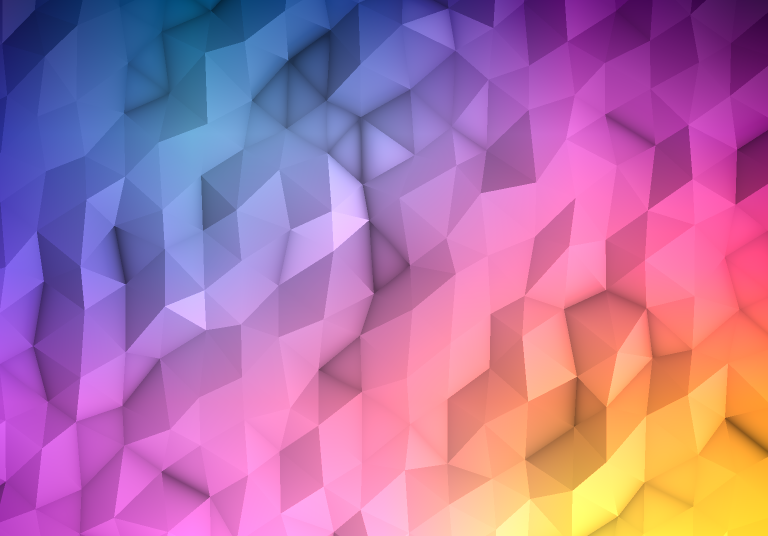
Write a Shadertoy shader that draws this background.

```glsl
// Faceted low-poly relief lit from one side, over a rainbow colour field.
#define CELL vec2(0.076, 0.104)      // column width, vertical edge length
#define JITTER 0.21                  // vertex displacement, in cells
#define RELIEF 0.054                 // height of the peaks
#define RING_CENTER vec2(0.89, 0.50)
#define RING_FREQ 42.0
#define LIGHT vec3(0.42, -0.28, 0.86)
#define CREASE 0.46                  // darkness of the valleys
#define SATURATION 1.14
#define SAMPLES 2                    // antialiasing grid per pixel

float hash(vec2 p) {
    vec3 q = fract(vec3(p.xyx) * 0.1031);
    q += dot(q, q.yzx + 33.33);
    return fract((q.x + q.y) * q.z);
}

// Blend of five colours spread evenly along t in 0..1.
vec3 ramp(vec3 a, vec3 b, vec3 c, vec3 d, vec3 e, float t) {
    t = clamp(t, 0.0, 1.0) * 4.0;
    vec3 col = mix(a, b, clamp(t, 0.0, 1.0));
    col = mix(col, c, clamp(t - 1.0, 0.0, 1.0));
    col = mix(col, d, clamp(t - 2.0, 0.0, 1.0));
    return mix(col, e, clamp(t - 3.0, 0.0, 1.0));
}

// Colour field: five horizontal ramps, blended from bottom to top.
vec3 colourField(vec2 uv) {
    vec3 bottom = ramp(vec3(0.56, 0.19, 0.60), vec3(0.90, 0.47, 0.83),
        vec3(0.99, 0.62, 0.77), vec3(1.00, 0.87, 0.38), vec3(0.98, 0.80, 0.24), uv.x);
    vec3 low = ramp(vec3(0.65, 0.29, 0.74), vec3(0.73, 0.44, 0.69),
        vec3(0.89, 0.50, 0.61), vec3(1.00, 0.61, 0.40), vec3(1.00, 0.60, 0.24), uv.x);
    vec3 middle = ramp(vec3(0.34, 0.25, 0.68), vec3(0.46, 0.48, 0.72),
        vec3(0.66, 0.43, 0.65), vec3(0.91, 0.47, 0.61), vec3(0.95, 0.32, 0.48), uv.x);
    vec3 high = ramp(vec3(0.17, 0.19, 0.54), vec3(0.36, 0.56, 0.70),
        vec3(0.55, 0.55, 0.79), vec3(0.75, 0.37, 0.71), vec3(0.56, 0.14, 0.52), uv.x);
    vec3 top = ramp(vec3(0.07, 0.06, 0.27), vec3(0.04, 0.31, 0.46),
        vec3(0.15, 0.21, 0.49), vec3(0.36, 0.07, 0.43), vec3(0.13, 0.01, 0.18), uv.x);
    return ramp(bottom, low, middle, high, top, uv.y);
}

// Mesh vertex: jittered triangular lattice; z is height in 0..1.
vec3 vertex(vec2 id) {
    vec2 jitter = vec2(hash(id + 17.0), hash(id + 71.0)) - 0.5;
    vec2 pos = (vec2(id.x, id.y + 0.5 * id.x) + 2.0 * JITTER * jitter) * CELL;
    float ring = 0.5 + 0.5 * cos(RING_FREQ * length(pos - RING_CENTER));
    return vec3(pos, mix(hash(id + 131.0), ring, 0.35));
}

float cross2(vec2 a, vec2 b) { return a.x * b.y - a.y * b.x; }

// Barycentric weights of p in triangle abc.
vec3 weights(vec2 p, vec2 a, vec2 b, vec2 c) {
    vec3 w = vec3(cross2(b - p, c - p), cross2(c - p, a - p), cross2(a - p, b - p));
    return w / cross2(b - a, c - a);
}

// Soft spot stretched along the segment ab.
float streak(vec2 p, vec2 a, vec2 b, float radius) {
    vec2 d = b - a;
    float t = clamp(dot(p - a, d) / dot(d, d), 0.0, 1.0);
    return 1.0 - smoothstep(0.5 * radius, radius, length(p - a - t * d));
}

vec3 relief(vec2 p, vec2 uv) {
    // Find the triangle that covers p.
    vec2 base = floor(vec2(p.x / CELL.x, p.y / CELL.y - 0.5 * p.x / CELL.x));
    vec3 A, B, C, w = vec3(0.0);
    float best = -1e3;
    for (int k = 0; k < 9; k++) {
        vec2 id = base + vec2(k % 3 - 1, k / 3 - 1);
        vec3 right = vertex(id + vec2(1, 0)), up = vertex(id + vec2(0, 1));
        for (int side = 0; side < 2; side++) {
            vec3 a = vertex(id + float(side));
            vec3 b = side == 0 ? right : up, c = side == 0 ? up : right;
            vec3 bary = weights(p, a.xy, b.xy, c.xy);
            float inside = min(bary.x, min(bary.y, bary.z));
            if (inside > best) { best = inside; A = a; B = b; C = c; w = bary; }
        }
    }

    // Flat light per facet.
    vec3 scale = vec3(1.0, 1.0, RELIEF);
    vec3 normal = normalize(cross((B - A) * scale, (C - A) * scale));
    float light = 0.16 + 1.10 * max(dot(normal, normalize(LIGHT)), 0.0);

    // Bright ridges and a dark hollow, picked up by whole facets.
    vec2 mid = (A.xy + B.xy + C.xy) / 3.0;
    light += 0.30 * streak(mid, vec2(0.57, 0.53), vec2(0.71, 0.71), 0.06);
    light += 0.30 * streak(mid, vec2(0.76, 0.95), vec2(0.87, 0.94), 0.06);
    light += 0.28 * streak(mid, vec2(0.38, 0.45), vec2(0.41, 0.54), 0.06);
    light -= 0.28 * streak(mid, vec2(0.97, 0.16), vec2(1.06, 0.22), 0.06);

    // Soft shadow along edges whose two ends both lie low.
    vec3 depth = 1.0 - smoothstep(0.12, 0.62, vec3(A.z, B.z, C.z));
    vec3 nearEdge = exp(-6.0 * max(w, 0.0));
    float valley = dot(nearEdge, depth.yzx * depth.zxy);
    float shade = light * (1.0 - CREASE * min(valley, 1.0)) + 0.10 * (dot(w, 1.0 - depth) - 0.6);

    // Shadows stay saturated; lit facets wash towards a pale tint.
    vec3 col = colourField(uv);
    col = max(mix(vec3(dot(col, vec3(0.3, 0.5, 0.2))), col, SATURATION), 0.0) * shade;
    return mix(col, vec3(1.0, 0.92, 0.98), 0.6 * clamp(shade - 1.08, 0.0, 0.6));
}

void mainImage(out vec4 fragColor, in vec2 fragCoord) {
    vec3 total = vec3(0.0);
    for (int i = 0; i < SAMPLES * SAMPLES; i++) {
        vec2 offset = (vec2(i % SAMPLES, i / SAMPLES) + 0.5) / float(SAMPLES) - 0.5;
        vec2 pixel = fragCoord + offset;
        total += relief(pixel / iResolution.y, pixel / iResolution.xy);
    }
    fragColor = vec4(clamp(total / float(SAMPLES * SAMPLES), 0.0, 1.0), 1.0);
}
```
